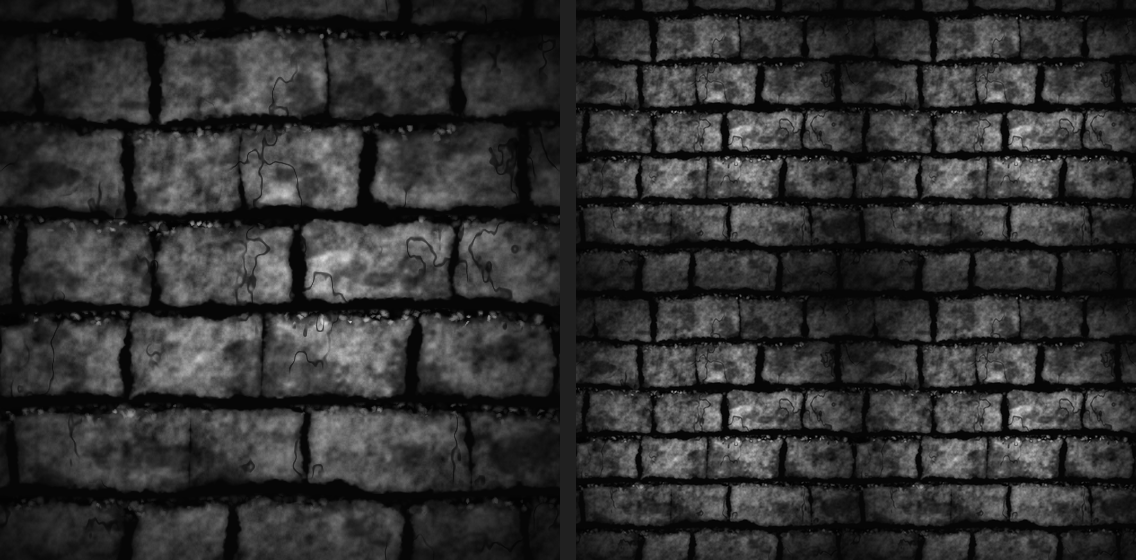
Left: one tile. Right: repeated 2 by 2.
Write a WebGL 2 fragment shader that draws this texture.

```glsl
#version 300 es
precision highp float;
// Old stone wall in dim grey light: six courses of four uneven blocks,
// black shadowed joints, gravelly mortar and a bright centre. Jittered joints
// give a distance to the block edge; wrapping noise adds wear and relief.

uniform vec2 u_resolution;
out vec4 fragColor;

const float PI = 3.14159265;
const float ROWS = 6.0;
const int BLOCKS = 4;
const float TOP_OFFSET = 0.05;
const vec3 JOINT_COLOR = vec3(0.022);
const vec3 STONE_COLOR = vec3(0.6);
const vec3 GRAVEL_COLOR = vec3(0.75);

float hash(vec2 p) {
    return fract(sin(dot(p, vec2(127.1, 311.7))) * 43758.5453);
}

// Value noise that wraps after a whole number of cells
float noise(vec2 uv, vec2 period, float seed) {
    vec2 p = uv * period;
    vec2 i = floor(p);
    vec2 f = p - i;
    f = f * f * (3.0 - 2.0 * f);
    vec2 a = mod(i, period) + seed;
    vec2 b = mod(i + 1.0, period) + seed;
    return mix(mix(hash(a), hash(vec2(b.x, a.y)), f.x),
               mix(hash(vec2(a.x, b.y)), hash(b), f.x), f.y);
}

float fbm(vec2 uv, vec2 period, float seed) {
    float sum = 0.0;
    float weight = 0.5;
    for (int i = 0; i < 4; i++) {
        sum += weight * noise(uv, period, seed + float(i) * 7.3);
        period *= 2.0;
        weight *= 0.6;
    }
    return sum / 1.088;
}

// Scattered soft pebbles of random size and brightness
float pebbles(vec2 uv, vec2 period) {
    vec2 p = uv * period;
    vec2 cell = floor(p);
    float light = 0.0;
    for (int y = -1; y <= 1; y++) {
        for (int x = -1; x <= 1; x++) {
            vec2 c = cell + vec2(x, y);
            vec2 id = mod(c, period);
            vec2 center = c + vec2(hash(id + 3.1), hash(id + 8.7));
            float radius = mix(0.4, 0.95, hash(id + 5.9));
            float spot = 1.0 - smoothstep(0.1, radius, length(p - center));
            float shine = hash(id + 1.3);
            light = max(light, spot * shine * shine);
        }
    }
    return light;
}

float smoothMin(float a, float b, float k) {
    float h = max(k - abs(a - b), 0.0) / k;
    return min(a, b) - h * h * k * 0.25;
}

// Distances to the left and right joint of a block, and the block index
vec3 findBlock(float x, float row) {
    vec3 block = vec3(1.0, 1.0, 0.0);
    float shift = mix(0.055, 0.2, mod(row, 2.0));
    for (int k = 0; k < BLOCKS; k++) {
        float n = float(k);
        float jitter = (hash(vec2(n + 2.0, row * 3.0 + 1.0)) - 0.5) * 0.1;
        float joint = n / float(BLOCKS) + shift + jitter;
        float left = fract(x - joint);
        if (left < block.x) block.xz = vec2(left, n);
        block.y = min(block.y, fract(joint - x));
    }
    return block;
}

// Soft falloff of light, equally dark on opposite edges
float vignette(vec2 uv) {
    vec2 s = mix(vec2(0.34), vec2(1.0), sin(PI * uv));
    return s.x * s.y;
}

// Thin dark lines where the noise crosses its middle value
float cracks(vec2 uv, float seed) {
    float line = abs(fbm(uv, vec2(14.0, 9.0), seed) - 0.5);
    float presence = smoothstep(0.55, 0.75, noise(uv, vec2(11.0), seed + 5.0));
    return (1.0 - smoothstep(0.004, 0.03, line)) * presence;
}

void main() {
    vec2 uv = gl_FragCoord.xy / u_resolution;

    // Wavy courses and crooked joints
    float sag = noise(uv, vec2(4.0, 3.0), 11.0) - 0.5;
    float chip = fbm(uv, vec2(28.0), 23.0) - 0.5;
    float v = (1.0 - uv.y - TOP_OFFSET + 0.022 * sag) * ROWS;
    float row = mod(floor(v), ROWS);
    float f = fract(v);
    float lean = (noise(uv, vec2(5.0, 14.0), 31.0) - 0.5) * 0.016;
    vec3 block = findBlock(uv.x + lean, row);

    // Rounded, chipped block outline with joints of uneven width
    float gap = mix(-0.001, 0.012, noise(uv, vec2(9.0, 6.0), 41.0));
    float sideEdge = min(block.x, block.y) - gap;
    float ledge = mix(0.04, 0.15, noise(uv, vec2(13.0, 6.0), 47.0));
    float shadow = mix(0.9, 0.99, noise(uv, vec2(10.0, 6.0), 49.0));
    float bedEdge = min(f - ledge, shadow - f) / ROWS;
    float edge = smoothMin(sideEdge, bedEdge, 0.012) + 0.026 * chip;
    float stoneMask = smoothstep(-0.002, 0.005, edge);

    // Mottled stone with grain, stains, cracks and light from above
    float mottle = fbm(uv, vec2(14.0), 53.0);
    float relief = mottle - fbm(uv + vec2(-0.004, 0.006), vec2(14.0), 53.0);
    float grain = fbm(uv, vec2(62.0, 50.0), 67.0) - 0.5;
    float stain = smoothstep(0.5, 0.72, fbm(uv, vec2(11.0, 16.0), 79.0));
    float tone = mix(0.82, 1.08, hash(vec2(block.z + 5.0, row + 17.0)));
    tone *= max(0.42 + 0.95 * mottle + 1.5 * relief + 0.95 * grain, 0.05);
    tone *= 1.0 - 0.5 * stain;
    tone *= 1.0 - 0.55 * cracks(uv, 103.0);
    tone *= mix(0.6, 1.0, smoothstep(0.0, 0.018, edge));

    // Crumbled mortar lies on top of each course
    float bed = smoothstep(0.01, 0.07, f) * (1.0 - smoothstep(0.1, 0.24, f + chip * 0.2));
    float patches = smoothstep(0.2, 0.6, noise(uv, vec2(9.0, 6.0), 91.0));
    vec2 scatter = uv + 0.02 * vec2(chip, grain);
    float gravel = pebbles(scatter, vec2(76.0, 82.0)) * bed * patches;

    float light = vignette(uv);
    vec3 color = mix(JOINT_COLOR, STONE_COLOR * tone * light, stoneMask);
    color = mix(color, color * 0.55, bed * patches);
    color += GRAVEL_COLOR * gravel * light;
    fragColor = vec4(color, 1.0);
}
```
